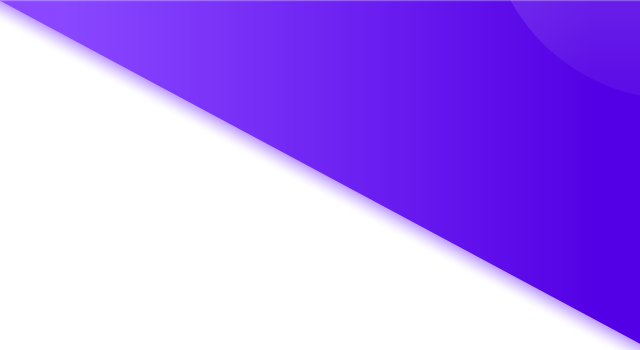
Reproduce this background procedurally as a WebGL 1 fragment shader.

```glsl
precision highp float;
// A violet wedge fills the upper right of a white page above a slanted edge.
// The edge casts a soft glow; a pale disc and a thin highlight lie on the wedge.
// Everything is built from signed distances in units of the canvas height.

uniform vec2 u_resolution;

// Coverage of a shape whose signed distance is negative inside.
float cover(float dist, float pixel) {
    return 1.0 - smoothstep(-0.6 * pixel, 0.6 * pixel, dist);
}

void main() {
    vec2 uv = gl_FragCoord.xy / u_resolution;
    vec2 p = uv * vec2(512.0 / 280.0, 1.0);
    float pixel = 1.0 / u_resolution.y;

    // Slanted edge: negative above it, positive on the page below
    float edge = (0.998 - p.y - 0.536 * p.x) * 0.881;

    // Soft glow falling from the edge onto the white page
    float glow = 1.0 - smoothstep(-0.058, 0.058, edge);
    vec3 page = mix(vec3(1.0), vec3(0.45, 0.17, 1.0), 0.95 * glow);

    // Horizontal violet gradient of the wedge
    float across = clamp((uv.x - 0.1) / 0.83, 0.0, 1.0);
    vec3 wedge = mix(vec3(0.54, 0.28, 1.0), vec3(0.33, 0.0, 0.9), across);

    // Translucent disc in the corner, fading downwards
    float disc = cover(distance(p, vec2(1.938, 1.264)) - 0.548, pixel);
    float discAlpha = mix(0.05, 0.11, smoothstep(0.72, 1.0, p.y));
    wedge = mix(wedge, vec3(1.0), disc * discAlpha);

    // Thin highlight along the top border
    float highlight = cover(0.9965 - p.y, pixel);
    wedge = mix(wedge, vec3(1.0), 0.27 * highlight);

    gl_FragColor = vec4(mix(page, wedge, cover(edge, pixel)), 1.0);
}
```
